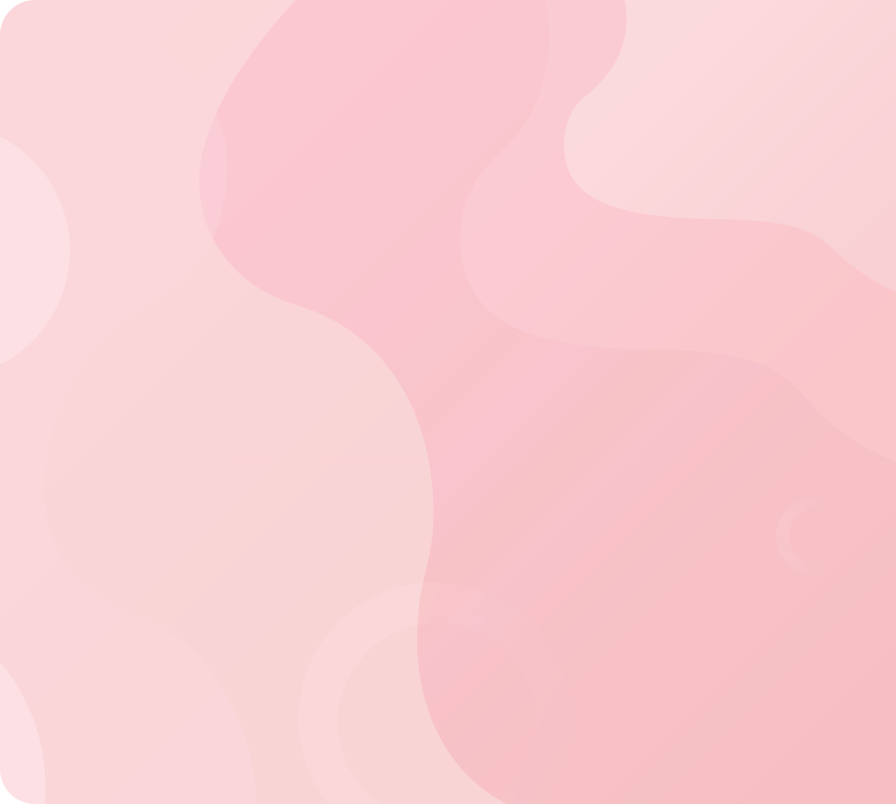
Reproduce this background procedurally as a WebGL 2 fragment shader.

```glsl
#version 300 es
precision highp float;
// Layered soft pink waves with pale bubbles and faint rings on a rounded card.
uniform vec2 u_resolution;
out vec4 outColor;

// Extends a downward curve from the pen; keeps the x where it crosses height y.
void curveTo(inout vec2 pen, inout float x, float y, vec2 c1, vec2 c2, vec2 end) {
  if (y >= pen.y) {
    float lo = 0.0, hi = 1.0;
    for (int i = 0; i < 20; i++) {
      float t = 0.5 * (lo + hi), s = 1.0 - t;
      vec2 q = s*s*s*pen + 3.0*s*s*t*c1 + 3.0*s*t*t*c2 + t*t*t*end;
      x = q.x;
      if (q.y < y) lo = t; else hi = t;
    }
  }
  pen = end;
}

// Smooth coverage of the region where d is negative.
float cover(float d) {
  return clamp(0.5 - d / max(fwidth(d), 1e-5), 0.0, 1.0);
}

float disc(vec2 p, vec2 center, float radius) {
  return cover(length(p - center) - radius);
}

float pinkWave(float y) {
  vec2 pen = vec2(2.54, 0.0);
  float x = pen.x;
  curveTo(pen, x, y, vec2(2.30, 0.25), vec2(1.71, 0.95), vec2(1.71, 1.55));
  curveTo(pen, x, y, vec2(1.71, 2.10), vec2(2.08, 2.48), vec2(2.55, 2.62));
  curveTo(pen, x, y, vec2(3.35, 2.86), vec2(3.72, 3.60), vec2(3.72, 4.40));
  curveTo(pen, x, y, vec2(3.72, 4.85), vec2(3.58, 4.95), vec2(3.58, 5.50));
  curveTo(pen, x, y, vec2(3.58, 6.10), vec2(3.85, 6.65), vec2(4.35, 6.90));
  return x;
}

float roseBand(float y) {
  vec2 pen = vec2(4.68, 0.0);
  float x = pen.x;
  curveTo(pen, x, y, vec2(4.78, 0.45), vec2(4.66, 0.98), vec2(4.30, 1.30));
  curveTo(pen, x, y, vec2(4.08, 1.50), vec2(3.95, 1.75), vec2(3.95, 2.05));
  curveTo(pen, x, y, vec2(3.95, 2.87), vec2(4.75, 2.99), vec2(5.60, 3.00));
  curveTo(pen, x, y, vec2(6.40, 3.01), vec2(6.70, 3.11), vec2(7.00, 3.52));
  curveTo(pen, x, y, vec2(7.22, 3.72), vec2(7.45, 3.87), vec2(7.70, 3.97));
  return y < 3.97 ? x : 20.0;
}

float paleCorner(float y) {
  vec2 pen = vec2(5.36, 0.0);
  float x = pen.x;
  curveTo(pen, x, y, vec2(5.43, 0.35), vec2(5.27, 0.63), vec2(5.03, 0.82));
  curveTo(pen, x, y, vec2(4.90, 0.92), vec2(4.84, 1.08), vec2(4.84, 1.23));
  curveTo(pen, x, y, vec2(4.84, 1.69), vec2(5.20, 1.86), vec2(6.10, 1.88));
  curveTo(pen, x, y, vec2(6.65, 1.89), vec2(6.92, 1.92), vec2(7.14, 2.13));
  curveTo(pen, x, y, vec2(7.32, 2.30), vec2(7.50, 2.42), vec2(7.70, 2.51));
  return y < 2.51 ? x : 20.0;
}

float leftVeil(float y) {
  vec2 pen = vec2(0.40, 0.0);
  float x = pen.x;
  curveTo(pen, x, y, vec2(1.30, 0.15), vec2(1.95, 0.75), vec2(1.95, 1.40));
  curveTo(pen, x, y, vec2(1.95, 1.95), vec2(1.75, 2.35), vec2(1.30, 2.60));
  curveTo(pen, x, y, vec2(0.80, 2.85), vec2(0.38, 3.50), vec2(0.38, 4.20));
  curveTo(pen, x, y, vec2(0.38, 4.75), vec2(0.70, 5.10), vec2(1.20, 5.30));
  curveTo(pen, x, y, vec2(1.80, 5.50), vec2(2.20, 6.25), vec2(2.20, 6.90));
  return x;
}

void main() {
  // The canvas is 6.9 units high, with y running downward.
  vec2 p = vec2(gl_FragCoord.x, u_resolution.y - gl_FragCoord.y) * 6.9 / u_resolution.y;
  float diagonal = p.x + p.y;
  float slope = smoothstep(2.0, 14.5, diagonal);

  // Pale ground and the veil along its left side
  vec3 color = mix(vec3(0.984, 0.843, 0.859), vec3(0.976, 0.831, 0.835), smoothstep(0.0, 9.5, diagonal));
  float veil = cover(p.x - leftVeil(p.y));

  // Deep pink wave with a faint diagonal sheen
  vec3 pink = mix(vec3(0.984, 0.780, 0.820), vec3(0.965, 0.753, 0.765), slope);
  float sheen = smoothstep(6.4, 7.2, diagonal) * (1.0 - smoothstep(9.5, 10.5, diagonal));
  pink.b += 0.010 * sheen * cos((diagonal - 9.5) * 4.05);
  color = mix(color, pink, cover(pinkWave(p.y) - p.x));
  color = mix(color, vec3(0.988, 0.847, 0.875), 0.35 * veil);

  // Rose band and pale upper right corner
  vec3 rose = mix(vec3(0.984, 0.796, 0.831), vec3(0.980, 0.776, 0.792), smoothstep(5.0, 11.0, diagonal));
  color = mix(color, rose, cover(roseBand(p.y) - p.x));
  vec3 pale = mix(vec3(0.986, 0.855, 0.867), vec3(0.976, 0.820, 0.835), smoothstep(5.5, 10.0, diagonal));
  color = mix(color, pale, cover(paleCorner(p.y) - p.x));

  // Bright bubbles cut by the left edge
  float bubbles = max(disc(p, vec2(-0.50, 2.15), 1.10), disc(p, vec2(-1.27, 6.75), 1.66));
  color = mix(color, vec3(0.990, 0.878, 0.894), bubbles);

  // Faint rings that fade to the right
  float largeRing = disc(p, vec2(3.73, 6.17), 1.17) * (1.0 - disc(p, vec2(3.75, 6.20), 0.85));
  float smallRing = disc(p, vec2(6.98, 4.60), 0.32) * (1.0 - disc(p, vec2(7.01, 4.60), 0.24));
  color += vec3(0.004, 0.012, 0.013) * largeRing * (1.0 - 0.7 * smoothstep(3.2, 4.9, p.x));
  color += vec3(0.006, 0.018, 0.020) * smallRing * (1.0 - smoothstep(6.75, 7.15, p.x));

  // White outside the rounded left corners
  vec2 corner = max(vec2(0.3 - p.x, abs(p.y - 3.45) - 3.15), 0.0);
  color = mix(vec3(1.0), color, cover(length(corner) - 0.3));
  outColor = vec4(color, 1.0);
}
```
